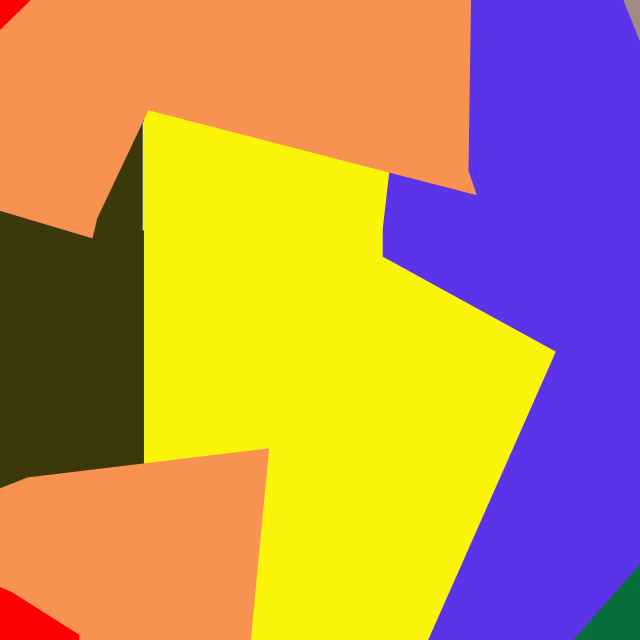
This background is drawn by a Shadertoy shader. Its source:

```glsl
#define PURPLE vec3(0.357, 0.200, 0.910)
#define YELLOW vec3(0.980, 0.955, 0.030)
#define ORANGE vec3(0.973, 0.573, 0.314)
#define OLIVE  vec3(0.230, 0.220, 0.035)
#define RED    vec3(1.000, 0.000, 0.020)
#define GREEN  vec3(0.030, 0.430, 0.230)
#define TAUPE  vec3(0.630, 0.540, 0.510)
#define CREAM  vec3(0.930, 0.900, 0.740)
#define WALL_X 0.225

// Signed distance to the line a-b, positive on the left of its direction
float leftOf(vec2 p, vec2 a, vec2 b) {
    vec2 d = normalize(b - a);
    return d.x * (p.y - a.y) - d.y * (p.x - a.x);
}

// Notched block, open at the bottom
float yellowShape(vec2 p) {
    float slope = leftOf(p, vec2(0.8685, 0.4505), vec2(0.598, 0.599));
    float notch = max(0.598 - p.x, leftOf(p, vec2(0.598, 0.642), vec2(0.608, 0.729)));
    float flank = leftOf(p, vec2(0.669, 0.0), vec2(0.8685, 0.4505));
    return min(min(p.x - WALL_X, flank), max(slope, notch));
}

// Wide roof joined to a wing on the left
float roofShape(vec2 p) {
    float eave = leftOf(p, vec2(0.254, 0.822), vec2(0.745, 0.695));
    float end = max(leftOf(p, vec2(0.745, 0.695), vec2(0.732, 0.733)),
                    leftOf(p, vec2(0.732, 0.733), vec2(0.736, 1.0)));
    float wingBase = leftOf(p, vec2(0.0, 0.6706), vec2(0.1445, 0.6276));
    float wingSide = max(leftOf(p, vec2(0.1445, 0.6276), vec2(0.152, 0.659)),
                         leftOf(p, vec2(0.152, 0.659), vec2(0.225, 0.813)));
    return max(min(eave, end), min(wingBase, wingSide));
}

// Block in the lower left
float footShape(vec2 p) {
    float top = min(leftOf(p, vec2(0.043, 0.254), vec2(0.0, 0.237)),
                    leftOf(p, vec2(0.4206, 0.2995), vec2(0.043, 0.254)));
    return min(top, leftOf(p, vec2(0.392, 0.0), vec2(0.4206, 0.2995)));
}

// Red wedges in the two left corners
float redShape(vec2 p) {
    float upper = leftOf(p, vec2(0.0, 0.953), vec2(0.048, 1.0));
    float lower = min(leftOf(p, vec2(0.020, 0.074), vec2(0.0, 0.083)),
                      leftOf(p, vec2(0.124, 0.008), vec2(0.020, 0.074)));
    return max(upper, min(lower, 0.124 - p.x));
}

// Blend a flat colour in with a one-pixel soft edge
void paint(inout vec3 color, vec3 ink, float dist) {
    float pixel = 1.0 / min(iResolution.x, iResolution.y);
    color = mix(color, ink, clamp(dist / pixel + 0.5, 0.0, 1.0));
}

void mainImage(out vec4 fragColor, in vec2 fragCoord) {
    vec2 p = fragCoord / iResolution.xy;
    vec3 color = PURPLE;

    // Central shapes, back to front
    paint(color, OLIVE, WALL_X - p.x);
    paint(color, YELLOW, yellowShape(p));
    paint(color, CREAM, min(0.001 - abs(p.x - WALL_X + 0.001), 0.085 - abs(p.y - 0.725)));
    paint(color, ORANGE, max(roofShape(p), footShape(p)));

    // Corners
    paint(color, RED, redShape(p));
    paint(color, TAUPE, leftOf(p, vec2(1.0, 0.935), vec2(0.974, 1.0)) * -1.0);
    paint(color, GREEN, leftOf(p, vec2(1.0, 0.1185), vec2(0.896, 0.0)));

    fragColor = vec4(color, 1.0);
}
```
